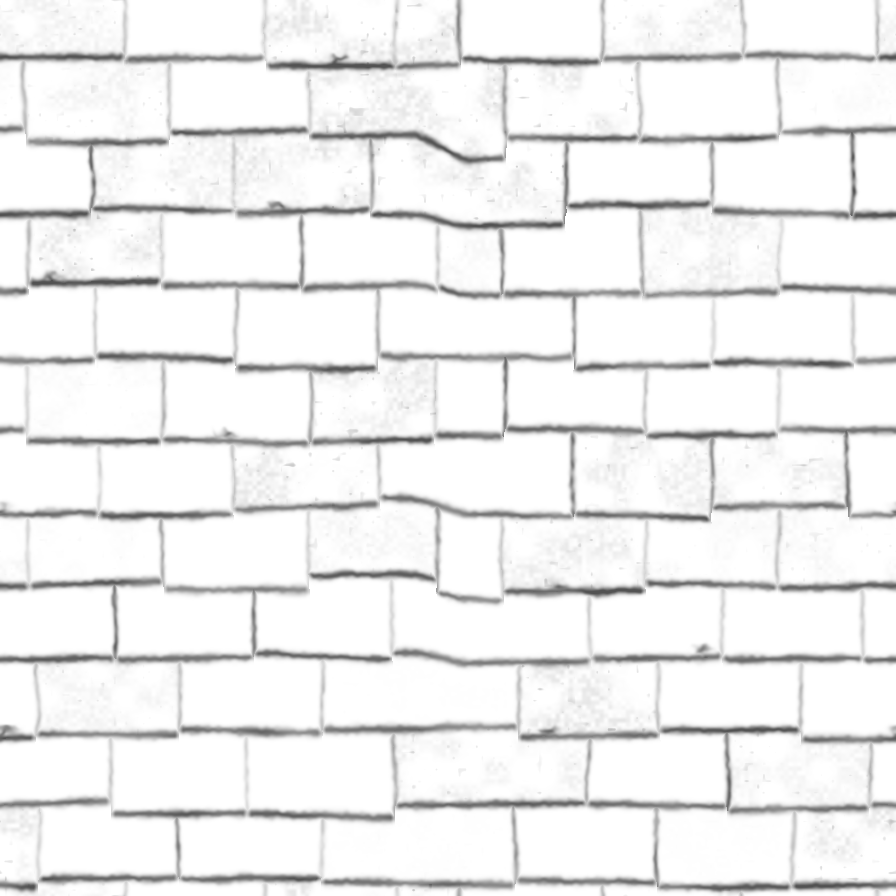
Give the GLSL for this texture map, as a three.js fragment shader.

```glsl
// Weathered courses of rectangular shingles drawn as soft grey pencil lines on white.
// Twelve staggered rows of six tiles, one of them wide and sometimes split; each tile
// has its own hashed drop, tilt, line strength and grime. One unit is one row height.
varying vec2 vUv;

const float ROWS = 12.0;        // rows, and also the canvas width in row heights
const float PITCH = 1.875;      // width of a common tile
const float WIDE = 2.625;       // width of the wide tile
const float SPLIT = 1.8;        // joint inside a split wide tile
const float FIRST_EDGE = 0.84;  // lower edge of the top row
const float EDGE_SIGMA = 0.036;
const float JOINT_SIGMA = 0.025;

float hash(vec2 p) {
  vec3 q = fract(p.xyx * 0.1031);
  q += dot(q, q.yzx + 33.33);
  return fract((q.x + q.y) * q.z);
}

// Value noise that wraps at the canvas border
float noise(vec2 p, float freq) {
  p *= freq;
  vec2 i = floor(p), f = fract(p);
  f = f * f * (3.0 - 2.0 * f);
  float period = ROWS * freq;
  vec2 a = mod(i, period), b = mod(i + 1.0, period);
  return mix(mix(hash(a), hash(vec2(b.x, a.y)), f.x),
             mix(hash(vec2(a.x, b.y)), hash(b), f.x), f.y);
}

float tileHash(float row, float id, float salt) {
  return hash(vec2(row * 7.0 + 3.0, id * 11.0 + salt));
}

float gauss(float d, float sigma) {
  return exp(-0.5 * d * d / (sigma * sigma));
}

// Left end of the wide tile: alternating stagger, with a shifted top course
float wideStart(float row) {
  float start = mix(5.03, 4.1, mod(row, 2.0)) + 0.2 * step(7.5, row);
  return row < 0.5 ? 3.52 : start - (mod(row, 2.0) < 0.5 ? 0.0 : 0.0);
}

bool isSplit(float row) {
  return row < 0.5 || (mod(row, 2.0) > 0.5 && row > 2.5 && row < 7.5);
}

// Returns tile id, distance from its left joint, nearest joint distance and joint id
vec4 tileAt(float row, float x) {
  float t = x - wideStart(row);
  vec4 tile = vec4(0.0, ROWS, ROWS, 0.0);
  for (int j = 0; j < 7; j++) {
    float id = float(j);
    if (j == 6 && !isSplit(row)) continue;
    float joint = j == 0 ? 0.0 : WIDE + PITCH * (id - 1.0);
    if (j == 6) joint = SPLIT;
    joint += (tileHash(row, id, 1.0) - 0.5) * 0.13;
    float local = mod(t - joint, ROWS);
    float gap = min(local, ROWS - local);
    if (local < tile.y) tile.xy = vec2(id, local);
    if (gap < tile.z) tile.zw = vec2(gap, id);
  }
  return tile;
}

// Height of the tile's lower edge, with a sag through the wide tiles
float lowerEdge(float course, float row, vec4 tile, vec2 p) {
  float drop = (tileHash(row, tile.x, 2.0) - 0.5) * 0.18;
  float tilt = (tileHash(row, tile.x, 3.0) - 0.45) * 0.07 * (tile.y - 0.9);
  float wobble = (noise(p, 3.0) - 0.5) * 0.035 + (noise(p, 14.0) - 0.5) * 0.02;
  float inWide = float(tile.x < 0.5 || tile.x > 5.5);
  float sags = float(mod(row, 5.0) > 0.5 && mod(row, 5.0) < 3.5 && row < 10.0);
  float depth = row > 0.5 && row < 1.5 ? 0.34 : 0.17;
  float sag = inWide * sags * depth * (smoothstep(5.5, 6.3, p.x) - 0.35);
  return FIRST_EDGE + course + drop + tilt + wobble + sag;
}

// Soft horizontal line that thins at the tile's ends
float edgeInk(float dist, float row, vec4 tile, vec2 p) {
  float strength = 0.36 + 0.24 * noise(p, 2.0) + 0.16 * tileHash(row, tile.x, 4.0);
  float ends = mix(0.4, 1.0, smoothstep(0.0, 0.07, tile.z));
  float width = EDGE_SIGMA * (0.8 + 0.4 * noise(p, 5.0));
  return strength * ends * gauss(dist, width);
}

// Thin, broken upright line
float jointInk(float row, vec4 tile, vec2 p) {
  float pressure = tileHash(row, tile.w, 5.0);
  float strength = mix(0.14, 0.58, pressure * pressure);
  return strength * (0.65 + 0.6 * noise(p, 9.0)) * gauss(tile.z, JOINT_SIGMA);
}

// Mottling and specks on some tiles, and a rare dark chip above the lower edge
float grimeInk(float row, vec4 tile, vec2 p, float above) {
  float dirt = smoothstep(0.45, 1.0, tileHash(row, tile.x, 6.0));
  float mottle = smoothstep(0.3, 0.8, noise(p, 3.0)) * noise(p, 17.0);
  float specks = smoothstep(0.84, 1.0, noise(p, 13.0)) * noise(p, 4.0);
  vec2 chip = vec2(tile.y - 0.2 - 1.4 * tileHash(row, tile.x, 7.0), above - 0.09);
  chip += (vec2(noise(p, 8.0), noise(p, 11.0)) - 0.5) * 0.12;
  float chipped = step(0.9, tileHash(row, tile.x, 8.0));
  return dirt * (0.11 * mottle + 0.22 * specks)
       + 0.5 * chipped * gauss(length(chip / vec2(1.8, 1.0)), 0.04);
}

void main() {
  vec2 p = vec2(vUv.x, 1.0 - vUv.y) * ROWS;
  float nearest = floor(p.y - FIRST_EDGE) + 1.0;
  float ink = 0.0, ownRow = 0.0, ownEdge = 1e3;
  vec4 ownTile = vec4(0.0);

  // Edges of the neighbouring courses; the first one below p owns the point
  for (int k = -1; k <= 2; k++) {
    float course = nearest + float(k);
    float row = mod(course, ROWS);
    float skew = (noise(p, 2.0) - 0.5) * 0.06 + (noise(p, 12.0) - 0.5) * 0.02;
    vec4 tile = tileAt(row, p.x + skew);
    float edge = lowerEdge(course, row, tile, p);
    ink = max(ink, edgeInk(p.y - edge, row, tile, p));
    if (edge >= p.y && edge < ownEdge) {
      ownEdge = edge;
      ownRow = row;
      ownTile = tile;
    }
  }
  ink = max(ink, jointInk(ownRow, ownTile, p));
  ink += grimeInk(ownRow, ownTile, p, ownEdge - p.y) * (1.0 - ink);
  gl_FragColor = vec4(vec3(1.0 - min(ink, 0.68)), 1.0);
}
```
